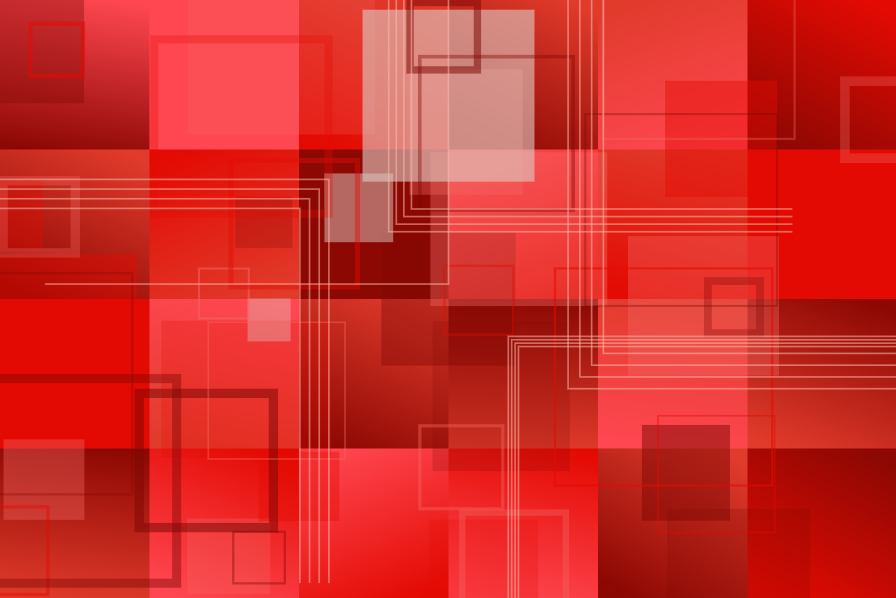
A Shadertoy shader for this background:

```glsl
const vec2 GRID = vec2(6.0, 4.0);
const vec3 DEEP = vec3(0.55, 0.03, 0.01);
const vec3 RED = vec3(0.89, 0.04, 0.01);
const vec3 CORAL = vec3(0.88, 0.23, 0.17);
const vec3 PINK = vec3(1.0, 0.28, 0.32);
const vec3 ROSE = vec3(0.95, 0.40, 0.38);
const vec3 PALE = vec3(0.87, 0.78, 0.75);
const vec3 LINE = vec3(1.0, 0.72, 0.66);
const vec2 SPREAD = vec2(0.7549, 0.5698);
const int PANELS = 18;
const int FRAMES = 22;
const int WINDOWS = 3;
const int CORNERS = 5;
const float HAIRLINE = 0.011;
const float LINE_ALPHA = 0.55;
const float CORNER_REACH = 2.7;

float hash(vec2 p) {
    vec3 q = fract(vec3(p.xyx) * 0.1031);
    q += dot(q, q.yzx + 33.33);
    return fract((q.x + q.y) * q.z);
}

// Coverage of a shape from its signed distance
float cover(float d, float px) {
    return clamp(0.5 - d / px, 0.0, 1.0);
}

// Coverage of a stroke, fading when thinner than a pixel
float stroke(float d, float width, float px) {
    return cover(abs(d) - 0.5 * max(width, px), px) * min(width / px, 1.0);
}

float squareDist(vec2 p, vec2 halfSize) {
    vec2 q = abs(p) - halfSize;
    return max(q.x, q.y);
}

vec3 palette(float t) {
    return t < 0.28 ? DEEP : t < 0.52 ? RED : t < 0.76 ? CORAL : PINK;
}

vec3 overlayTint(int i) {
    int kind = i % 3;
    return kind == 0 ? DEEP * 0.9 : kind == 1 ? ROSE : RED;
}

// One gradient per grid cell
vec3 tileColor(vec2 p) {
    vec2 cell = floor(p);
    vec2 f = fract(p) - 0.5;
    float topShade = fract(0.1 + 0.41 * cell.x + 0.27 * cell.y + 0.17 * cell.x * cell.y);
    float lowShade = fract(topShade + 0.8 * hash(cell + 7.0));
    float tilt = 1.4 * hash(cell + 31.0) - 0.7;
    float t = dot(f, vec2(tilt, 1.0)) / (1.0 + 0.6 * abs(tilt)) + 0.5;
    return mix(palette(lowShade), palette(topShade), clamp(t, 0.0, 1.0));
}

vec3 smoothTiles(vec2 p, float px) {
    vec3 sum = vec3(0.0);
    for (int i = 0; i < 4; i++) {
        vec2 offset = vec2(i % 2, i / 2) - 0.5;
        sum += tileColor(p + 0.5 * px * offset);
    }
    return sum / 4.0;
}

// Nested right angles sharing one diagonal
float cornerLines(vec2 q, float spacing, float count, float px) {
    float d = min(q.x, q.y);
    float nearest = spacing * clamp(round(d / spacing), 0.0, count - 1.0);
    float inReach = cover(max(q.x, q.y) - CORNER_REACH, px);
    return stroke(d - nearest, HAIRLINE, px) * inReach;
}

void mainImage(out vec4 fragColor, in vec2 fragCoord) {
    float px = GRID.y / iResolution.y;
    vec2 p = fragCoord * px;
    vec3 color = smoothTiles(p, px);

    // Translucent panels
    for (int i = 0; i < PANELS; i++) {
        float n = float(i);
        vec2 center = GRID * fract(0.5 + n * SPREAD);
        float size = mix(0.15, 0.55, hash(vec2(n, 3.0)));
        vec2 halfSize = size * vec2(mix(0.9, 1.3, hash(vec2(n, 5.0))), 1.0);
        float alpha = mix(0.2, 0.5, hash(vec2(n, 9.0)));
        color = mix(color, overlayTint(i), alpha * cover(squareDist(p - center, halfSize), px));
    }

    // Pale windows stepping down in size
    for (int i = 0; i < WINDOWS; i++) {
        float n = float(i);
        vec2 center = vec2(3.0, 3.36) - n * vec2(0.6, 0.75);
        float size = 0.575 / (1.0 + 1.5 * n);
        float alpha = 0.62 - 0.12 * n;
        color = mix(color, PALE, alpha * cover(squareDist(p - center, vec2(size)), px));
    }

    // Outlined squares, thin and broad
    for (int i = 0; i < FRAMES; i++) {
        float n = float(i);
        vec2 center = GRID * fract(0.23 + n * SPREAD);
        float size = mix(0.12, 0.75, pow(hash(vec2(n, 17.0)), 1.5));
        float width = mix(HAIRLINE, 0.075, pow(hash(vec2(n, 23.0)), 2.0));
        float alpha = mix(0.3, 0.6, hash(vec2(n, 29.0)));
        float d = squareDist(p - center, vec2(size));
        color = mix(color, overlayTint(i), alpha * stroke(d, width, px));
    }

    // Bundles of fine lines turning a corner
    for (int i = 0; i < CORNERS; i++) {
        float n = float(i);
        vec2 corner = vec2(2.2, 2.8) + n * vec2(0.4, -0.35);
        vec2 facing = vec2(i % 2 == 0 && i < 4 ? -1.0 : 1.0, i % 3 == 0 ? -1.0 : 1.0);
        float spacing = 0.022 + 0.07 * fract(0.61 + 0.8 * n);
        float count = i == 2 ? 1.0 : 4.0;
        color = mix(color, LINE, LINE_ALPHA * cornerLines((p - corner) * facing, spacing, count, px));
    }

    fragColor = vec4(color, 1.0);
}
```
